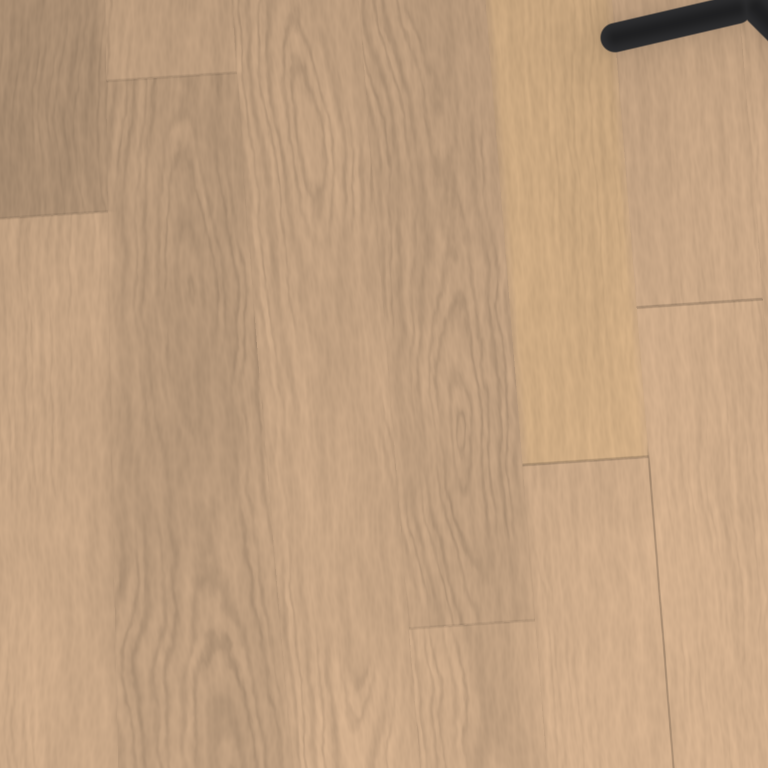
Give the GLSL for this texture, as a Shadertoy shader.

```glsl
const float PLANK_WIDTH = 0.165;
const vec3 OAK = vec3(0.765, 0.637, 0.513);
const vec3 HANDLE = vec3(0.145, 0.145, 0.15);

// Per plank column: upper tone, lower tone, joint depth, depth of grain eye (negative: straight grain)
const vec4 PLANKS[7] = vec4[7](
    vec4(0.89, 1.00, 0.281, -1.0),
    vec4(0.99, 0.935, 0.100, 0.38),
    vec4(1.00, 1.00, 2.000, 0.17),
    vec4(0.96, 0.99, 0.813, 0.57),
    vec4(1.06, 1.035, 0.600, -1.0),
    vec4(1.03, 1.055, 0.395, -1.0),
    vec4(1.03, 1.05, 2.000, -1.0));

vec2 hash2(vec2 p) {
    vec3 q = fract(p.xyx * vec3(0.1031, 0.1030, 0.0973));
    q += dot(q, q.yzx + 33.33);
    return fract((q.xx + q.yz) * q.zy);
}

// Distance to the nearest scattered point
float cellular(vec2 p) {
    vec2 cell = floor(p), local = p - cell;
    float nearest = 2.0;
    for (int j = -1; j <= 1; j++)
    for (int i = -1; i <= 1; i++) {
        vec2 offset = vec2(i, j);
        vec2 toPoint = offset + hash2(cell + offset) - local;
        nearest = min(nearest, dot(toPoint, toPoint));
    }
    return sqrt(nearest);
}

// Layered, rotated sines, roughly -1.5 to 1.5
float wobble(vec2 p) {
    float sum = 0.0, amplitude = 0.7;
    for (int i = 0; i < 5; i++) {
        sum += amplitude * sin(p.x + 1.3 * sin(p.y));
        p = mat2(1.5, 0.9, -0.9, 1.5) * p + 2.3;
        amplitude *= 0.6;
    }
    return sum;
}

float lineMask(float dist, float width) {
    return 1.0 - smoothstep(0.2 * width, width, abs(dist));
}

float capsule(vec2 p, vec2 a, vec2 b, float radius) {
    vec2 pa = p - a, ba = b - a;
    return length(pa - ba * clamp(dot(pa, ba) / dot(ba, ba), 0.0, 1.0)) - radius;
}

// Growth rings cut lengthwise, giving arches around an eye or straight lines
float grain(vec2 p, float eye, float seed) {
    bool isStraight = eye < 0.0;
    float across = p.x + (isStraight ? 0.16 : -0.01);
    across += 0.012 * wobble(vec2(5.0 * p.x, 5.0 * p.y) + seed);
    float along = 0.038 * sin(5.0 * (p.y - eye));
    float ring = length(vec2(across, along));
    ring += 0.0024 * wobble(vec2(60.0 * p.x, 22.0 * p.y) + seed * 2.0);
    ring += 0.0007 * wobble(vec2(260.0 * p.x, 90.0 * p.y) + seed);
    float broad = sin(ring * 230.0 + seed);
    float fine = pow(0.5 + 0.5 * sin(ring * 520.0 + broad), 2.0);
    float patches = wobble(vec2(16.0 * p.x, 7.0 * p.y) + seed * 1.3);
    float fade = smoothstep(-0.7, 1.0, patches);
    return (0.012 * broad - 0.09 * (fine - 0.37) * fade) * (isStraight ? 0.45 : 1.0);
}

// Speckled pores, short streaks and longer fibres running along the plank
float fibres(vec2 p, float seed) {
    float x = p.x + 0.005 * wobble(vec2(8.0 * p.x, 7.0 * p.y) + seed);
    float specks = cellular(vec2(210.0 * x, 55.0 * p.y) + seed * 11.0);
    float pores = cellular(vec2(130.0 * x, 17.0 * p.y) + seed * 17.0);
    float streaks = cellular(vec2(48.0 * x, 3.5 * p.y) + seed * 31.0);
    return 0.04 * (specks - 0.47) + 0.05 * (pores - 0.47) + 0.045 * (streaks - 0.47);
}

float jointDistance(int column, float depth, float side) {
    return depth - PLANKS[column].z + 0.011 * side;
}

float plankTone(int column, float depth, float side) {
    float lower = smoothstep(-0.002, 0.002, jointDistance(column, depth, side));
    return mix(PLANKS[column].x, PLANKS[column].y, lower);
}

vec3 floorColor(vec2 uv) {
    // Columns lean to the right with depth from the top
    float depth = 1.0 - uv.y;
    float x = uv.x - 0.08 * depth * smoothstep(0.05, 0.4, uv.x);
    float position = (x - 0.137) / PLANK_WIDTH + 1.0;
    int column = int(clamp(floor(position), 0.0, 6.0));
    int neighbour = clamp(column + (fract(position) > 0.5 ? 1 : -1), 0, 6);
    float side = fract(position) - 0.5;
    float seam = (0.5 - abs(side)) * PLANK_WIDTH;
    float joint = jointDistance(column, depth, side);

    // Plank tones melt into each other across the seams
    float blend = 0.5 - 0.5 * smoothstep(0.0, 0.012, seam);
    float tone = mix(plankTone(column, depth, side), plankTone(neighbour, depth, -side), blend);
    tone += 0.07 * (depth - 0.5);

    // Grain and gentle blotches
    float seed = float(column) * 3.7 + (joint > 0.0 ? 1.9 : 0.0);
    vec2 p = vec2(side * PLANK_WIDTH, depth);
    tone += grain(p, PLANKS[column].w, seed) + fibres(p, seed);
    tone += 0.014 * wobble(vec2(16.0 * uv.x, 6.0 * uv.y));

    // Faint seams, one open gap and the end joints
    float isGap = step(abs(position - 5.0), 0.5) * smoothstep(0.57, 0.61, depth);
    tone -= lineMask(seam, 0.0022) * mix(0.015, 0.2, isGap);
    tone -= lineMask(joint, 0.003) * (column > 3 ? 0.17 : 0.07);

    float yellow = column == 4 ? smoothstep(0.002, -0.002, joint) * (1.0 - blend) : 0.0;
    return OAK * tone * mix(vec3(1.0), vec3(1.005, 1.0, 0.95), yellow);
}

void mainImage(out vec4 fragColor, in vec2 fragCoord) {
    vec3 color = vec3(0.0);
    for (int i = 0; i < 4; i++) {
        vec2 jitter = vec2(i % 2, i / 2) * 0.5 - 0.25;
        color += 0.25 * floorColor((fragCoord + jitter) / iResolution.xy);
    }

    // Dark handle in the corner with a soft shadow
    vec2 uv = fragCoord / iResolution.xy;
    float rod = capsule(uv, vec2(0.801, 0.951), vec2(0.96, 0.988), 0.019);
    float knob = capsule(uv, vec2(0.985, 0.99), vec2(1.02, 0.955), 0.02);
    float dist = min(rod, knob);
    color *= 1.0 - 0.1 * exp(-45.0 * max(dist, 0.0));
    vec3 rubber = HANDLE * (0.85 + 0.35 * smoothstep(-0.019, 0.0, dist));
    float edge = 1.2 / iResolution.y;
    color = mix(color, rubber, 1.0 - smoothstep(-edge, edge, dist));
    fragColor = vec4(color, 1.0);
}
```
